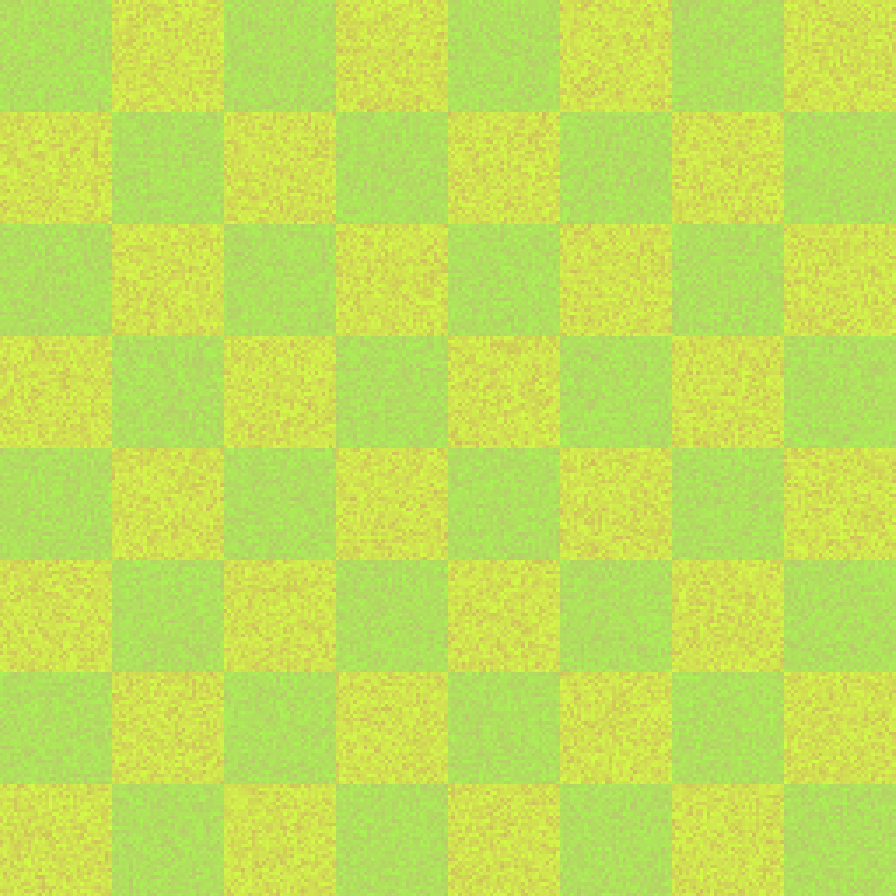
Write a WebGL 1 fragment shader that draws this pattern.

```glsl
precision highp float;

uniform vec2 u_resolution;

float hash(vec2 p) {
  vec3 q = fract(vec3(p.xyx) * vec3(0.1031, 0.1030, 0.0973));
  q += dot(q, q.yzx + 33.33);
  return fract((q.x + q.y) * q.z);
}

// Independent square grains; two hashes averaged favour the middle tones
float grain(vec2 uv, float cells) {
  vec2 cell = mod(floor(uv * cells), cells);
  return 0.5 * (hash(cell) + hash(cell.yx + vec2(617.0, 1259.0)));
}

// Smoothed checkerboard: 1 on even squares, 0 on odd ones
float checker(vec2 uv, float squares) {
  vec2 halfPixel = 0.5 * squares / u_resolution;
  vec2 wave = sin(3.14159 * uv * squares) / (3.14159 * halfPixel);
  wave = clamp(wave * 1.01, -1.0, 1.0);
  return 0.5 + 0.5 * wave.x * wave.y;
}

void main() {
  vec2 uv = gl_FragCoord.xy / u_resolution;
  float speckle = grain(uv, 256.0);

  // Each square colour runs from a bright tone to a dull one
  vec3 green = mix(vec3(0.66, 0.965, 0.32), vec3(0.725, 0.78, 0.42), speckle);
  vec3 yellow = mix(vec3(0.825, 0.99, 0.28), vec3(0.81, 0.73, 0.365), pow(speckle, 1.3));

  gl_FragColor = vec4(mix(green, yellow, checker(uv, 8.0)), 1.0);
}
```
